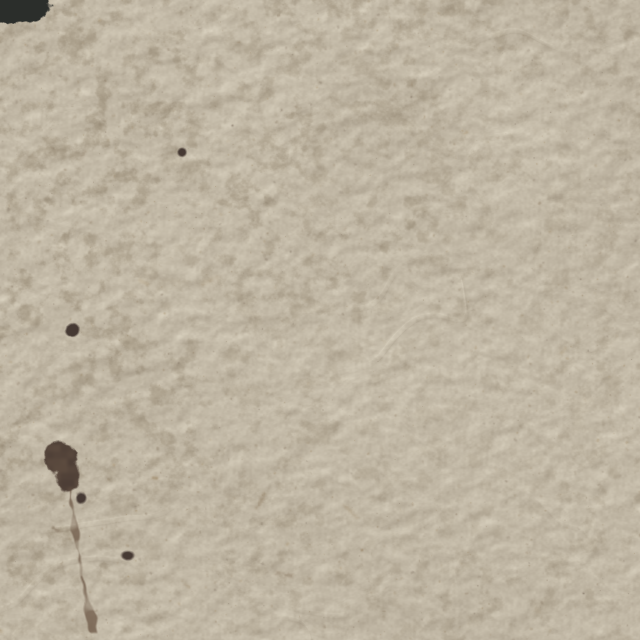
Reproduce this texture procedurally as a three.js fragment shader.

```glsl
// Draws old cream paper with soft relief, brown mottling, fibres and ink spatters.
varying vec2 vUv;

const vec3 PAPER = vec3(0.759, 0.722, 0.650);
const vec3 TONE_AXIS = vec3(0.95, 1.0, 1.0);
const vec3 MOTTLE_TINT = vec3(0.92, 1.0, 1.08);
const vec3 OCHRE = vec3(0.64, 0.53, 0.36);
const vec3 UMBER = vec3(0.42, 0.36, 0.31);
const vec3 BLACK_INK = vec3(0.17, 0.18, 0.17);
const vec3 BROWN_INK = vec3(0.25, 0.20, 0.18);
const vec3 TAIL_INK = vec3(0.45, 0.37, 0.30);
const vec2 LIGHT_STEP = vec2(-0.0018, 0.0038);
const float RELIEF = 0.145;
const float MOTTLE = 0.072;
const float GRAIN = 0.030;
const float HAIRS = 0.014;
const float CLOUDS = 0.030;
const float INK_EDGE = 0.0024;

float hash(vec2 p) {
  vec3 q = fract(vec3(p.xyx) * 0.1031);
  q += dot(q, q.yzx + 33.33);
  return fract((q.x + q.y) * q.z);
}

float noise(vec2 p) {
  vec2 i = floor(p), f = fract(p);
  f = f * f * f * (f * (f * 6.0 - 15.0) + 10.0);
  return mix(mix(hash(i), hash(i + vec2(1, 0)), f.x),
             mix(hash(i + vec2(0, 1)), hash(i + vec2(1, 1)), f.x), f.y);
}

float fbm(vec2 p) {
  float sum = 0.0, weight = 0.53;
  for (int i = 0; i < 4; i++) {
    sum += weight * noise(p);
    p = mat2(1.6, 1.2, -1.2, 1.6) * p + 17.3;
    weight *= 0.5;
  }
  return sum;
}

// Height of the sheet: pulpy bumps and a few long creases rising to the right
float height(vec2 p) {
  vec2 warped = p + 0.012 * vec2(noise(p * 21.0), noise(p * 21.0 + 50.0));
  vec2 slanted = mat2(0.98, -0.20, 0.20, 0.98) * warped;
  float bumps = fbm(slanted * vec2(36.0, 52.0) + 5.0);
  float bend = noise(p * 9.0 + 40.0);
  float ridge = 1.0 - abs(2.0 * noise(slanted * vec2(5.0, 12.0) + bend) - 1.0);
  float patches = smoothstep(0.4, 0.75, noise(p * 6.0 + 71.0));
  return bumps + 0.30 * patches * pow(ridge, 11.0);
}

// Scattered soft fibres: x is coverage, y a random pick for the colour
vec2 flecks(vec2 p, float cells, float chance, float radius, float reach) {
  vec2 cell = floor(p * cells), result = vec2(0.0);
  for (int y = -1; y <= 1; y++) {
    for (int x = -1; x <= 1; x++) {
      vec2 id = cell + vec2(x, y);
      float pick = hash(id + 91.7);
      vec2 centre = (id + vec2(hash(id + 3.1), hash(id + 47.9))) / cells;
      float angle = 6.2832 * hash(id + 12.3), size = hash(id + 63.5);
      vec2 axis = vec2(cos(angle), sin(angle)), d = p - centre;
      float span = reach * size * size * size;
      d -= axis * clamp(dot(d, axis), -span, span);
      float r = radius * (0.5 + size);
      float strength = 0.3 + 0.7 * hash(id + 75.2);
      float cover = step(pick, chance) * strength * exp(-dot(d, d) / (r * r));
      if (cover > result.x) result = vec2(cover, hash(id + 28.4));
    }
  }
  return result;
}

// Ink drop with an uneven outline
float blot(vec2 p, vec2 centre, vec2 radius) {
  float wobble = 0.4 * (fbm(p * 75.0) - 0.5);
  float d = (length((p - centre) / radius) - 1.0 + wobble) * min(radius.x, radius.y);
  return 1.0 - smoothstep(-INK_EDGE, INK_EDGE, d);
}

// Broken streak running down from the large drop
float inkTail(vec2 p) {
  float fall = 0.24 - p.y;
  float middle = 0.109 + 0.10 * fall + 0.28 * fall * fall + 0.003 * (noise(p.yy * 60.0) - 0.5);
  float bulges = 0.005 * exp(-pow((p.y - 0.17) / 0.016, 2.0))
               + 0.007 * exp(-pow((p.y - 0.035) / 0.026, 2.0));
  float width = 0.0015 + bulges + 0.003 * (noise(p * 80.0) - 0.5);
  float ends = smoothstep(0.008, 0.014, p.y) * (1.0 - smoothstep(0.24, 0.25, p.y));
  float gaps = 0.40 + 0.5 * smoothstep(0.25, 0.6, noise(p * 55.0 + 8.0));
  return ends * gaps * (1.0 - smoothstep(-INK_EDGE, INK_EDGE, abs(p.x - middle) - width));
}

void main() {
  vec2 p = vUv;

  // Paper tone: relief lit from above, cloudiness, hairs and grain
  float tone = RELIEF * (height(p - LIGHT_STEP) - height(p + LIGHT_STEP));
  tone += CLOUDS * (noise(p * 5.0 + 20.0) - 0.5);
  tone += HAIRS * (noise(p * vec2(210.0, 38.0)) - 0.5);
  tone += GRAIN * (noise(p * 230.0 + 9.0) - 0.5);
  vec3 colour = PAPER + tone * TONE_AXIS;

  // Brown mottling in clusters, stronger toward the upper left
  float aged = mix(0.65, 1.15, smoothstep(-0.5, 0.7, p.y - p.x));
  float clusters = 0.6 + 0.8 * noise(p * 11.0 + 64.0);
  float mottle = smoothstep(0.45, 0.82, fbm(p * vec2(50.0, 54.0) + 31.0));
  colour -= MOTTLE * aged * clusters * mottle * MOTTLE_TINT;

  // Fine broken specks and sparse coloured fibres
  float broken = smoothstep(0.2, 0.7, noise(p * 170.0 + 3.0));
  vec2 speck = flecks(p, 75.0, 0.25, 0.0017, 0.001);
  colour = mix(colour, mix(UMBER, OCHRE, speck.y), 0.30 * broken * speck.x);
  vec2 fibre = flecks(p + 2.0, 13.0, 0.20, 0.0028, 0.014);
  colour = mix(colour, mix(UMBER, OCHRE, fibre.y), (0.25 + 0.3 * broken) * fibre.x);

  // Ink: corner stain, streak, large drop and small spatters
  colour = mix(colour, TAIL_INK, 0.9 * inkTail(p));
  colour = mix(colour, BLACK_INK, blot(p, vec2(0.018, 1.005), vec2(0.062, 0.044)));
  float drop = max(blot(p, vec2(0.093, 0.285), vec2(0.025, 0.025)),
                   blot(p, vec2(0.106, 0.258), vec2(0.018, 0.026)));
  colour = mix(colour, mix(BROWN_INK, TAIL_INK, 0.25 + 0.3 * noise(p * 90.0)), drop);
  float spatter = max(blot(p, vec2(0.113, 0.484), vec2(0.0105)),
                      blot(p, vec2(0.127, 0.222), vec2(0.0078, 0.0088)));
  spatter = max(spatter, blot(p, vec2(0.200, 0.132), vec2(0.0095, 0.0065)));
  spatter = max(spatter, blot(p, vec2(0.285, 0.762), vec2(0.0065)));
  colour = mix(colour, BROWN_INK, 0.95 * spatter);

  gl_FragColor = vec4(colour, 1.0);
}
```
